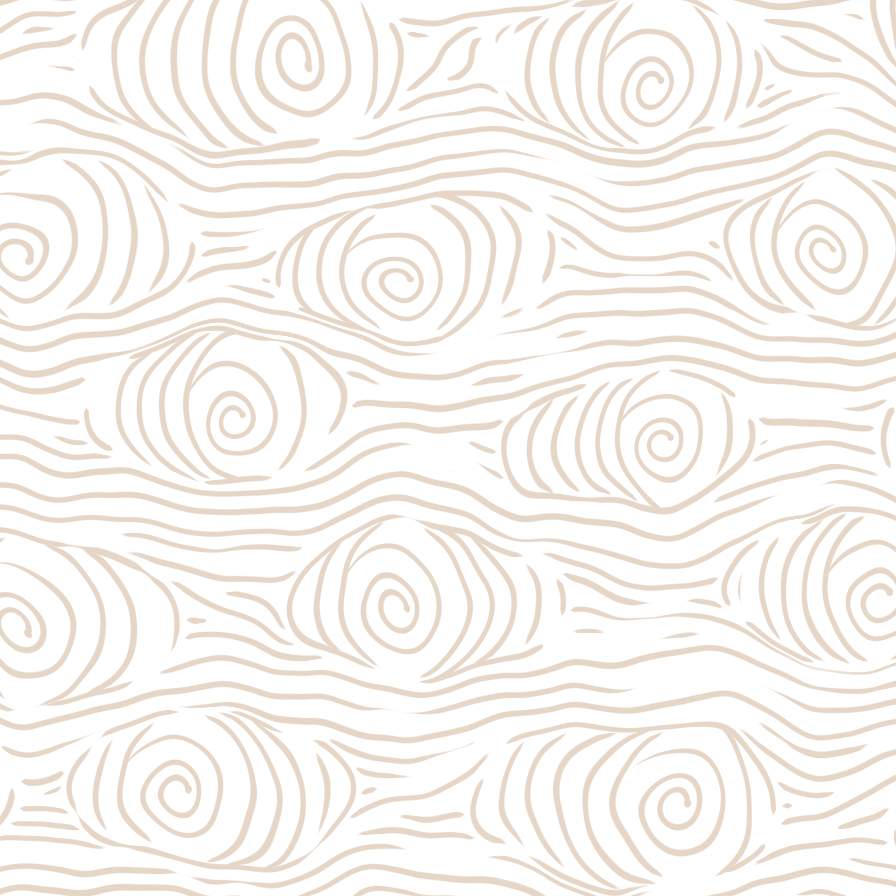
Write a Shadertoy shader that draws this pattern.

```glsl
// Hand-drawn wind and cloud swirls: wavy stream lines part around scattered
// ellipses, and each ellipse holds a growing spiral flanked by nested crescents.
// Lines are contours of scalar fields, divided by their slope for even strokes.

#define CELL      vec2(0.44, 0.210)   // spacing of the swirls
#define HALF_SIZE vec2(0.172, 0.094)  // half axes of a swirl
#define LINE_GAP  0.0275              // distance between stream lines
#define ARC_GAP   0.030               // distance between crescents
#define STROKE    0.0031              // half width of a line
#define SOFTNESS  0.0009              // half width of the blurred edge
#define GROWTH    2.0                 // spiral radius ratio per turn
#define CORE      0.0142              // radius where the spiral starts
#define TURNS     2.42                // length of the spiral
#define PAPER     vec3(1.0)
#define INK       vec3(0.90, 0.84, 0.78)

const float TAU = 6.2831853;

vec2 hash2(vec2 p) {
    vec3 h = fract(p.xyx * vec3(0.1031, 0.1030, 0.0973));
    h += dot(h, h.yzx + 33.33);
    return fract((h.xx + h.yz) * h.zy);
}

float gradientDot(vec2 corner, vec2 offset) {
    float a = TAU * hash2(corner).x;
    return dot(vec2(cos(a), sin(a)), offset);
}

float gradientNoise(vec2 p) {
    vec2 i = floor(p), f = p - i;
    vec2 s = f * f * f * (f * (f * 6.0 - 15.0) + 10.0);
    vec2 e = vec2(0.0, 1.0);
    return mix(mix(gradientDot(i, f), gradientDot(i + e.yx, f - e.yx), s.x),
               mix(gradientDot(i + e.xy, f - e.xy), gradientDot(i + e.yy, f - e.yy), s.x), s.y);
}

// Slow waves plus a small wobble of the hand
vec2 wobble(vec2 p) {
    vec2 slow = vec2(gradientNoise(p * 5.0), gradientNoise(p * vec2(8.0, 4.5) + 17.0));
    vec2 fine = vec2(gradientNoise(p * 16.0 + 31.0), gradientNoise(p * vec2(18.0, 12.0) + 53.0));
    return p + slow * vec2(0.016, 0.032) + fine * vec2(0.006, 0.008);
}

struct Swirl {
    vec2 local;    // position relative to the centre, size removed
    float reach;   // 1 on the rim of the ellipse
    float size;
    vec2 seed;
};

// Stream function of the wind; also reports the nearest swirl
float stream(vec2 point, out Swirl nearest) {
    vec2 p = wobble(point);
    float height = p.y;
    nearest.reach = 1e3;
    for (int j = -1; j <= 1; j++) {
        float row = floor(p.y / CELL.y) + float(j);
        float stagger = 0.5 * mod(row, 2.0) + 0.1;
        for (int i = -1; i <= 1; i++) {
            vec2 cell = vec2(floor(p.x / CELL.x - stagger) + float(i), row);
            vec2 seed = hash2(cell + 7.0);
            vec2 jitter = (hash2(cell + 41.0) - 0.5) * vec2(0.14, 0.30);
            vec2 centre = (cell + 0.5 + vec2(stagger, 0.0) + jitter) * CELL;
            float size = mix(0.84, 1.08, seed.x);
            vec2 local = (p - centre) / size;
            float reach = length(local / HALF_SIZE);
            height -= (p.y - centre.y) * exp(0.85 - 0.85 * reach * reach);
            if (reach < nearest.reach) nearest = Swirl(local, reach, size, seed);
        }
    }
    return height;
}

float ink(float dist, float halfWidth) {
    float soft = max(SOFTNESS, 0.5 / iResolution.y);
    return smoothstep(soft, -soft, dist - halfWidth) * smoothstep(0.0, 0.001, halfWidth);
}

// Contours of the wind; where they crowd, every other one tapers off
float windLines(vec2 p, float height, float slope, float reach) {
    float density = log2(max(slope, 0.1));
    float level = floor(density);
    float spacing = LINE_GAP * exp2(level);
    float id = floor(height / spacing + 0.5);
    float crowding = density - level;
    float keep = mix(1.0, smoothstep(0.70, 0.50, crowding), mod(id, 2.0));
    float pressure = gradientNoise(vec2(p.x * 5.0, id * exp2(level) * 7.37 + 0.4));
    float width = STROKE * keep * smoothstep(-0.38, -0.20, pressure) * (1.0 + 0.5 * pressure);
    width *= smoothstep(1.05, 1.10, reach);
    return ink(abs(height - id * spacing) / max(slope, 0.02), width);
}

// Spiral with a rounded tip
float spiral(vec2 v) {
    float radius = max(length(v), 1e-4), angle = atan(v.y, v.x) / TAU;
    float t = log(radius / CORE) / log(GROWTH) - angle;
    float arm = floor(t + 0.5), turn = arm + angle;
    float width = STROKE * step(0.0, turn) * smoothstep(TURNS, TURNS - 0.2, turn);
    float tip = ink(length(v - vec2(CORE, 0.0)), STROKE * 1.4);
    return max(tip, ink(abs(t - arm) * radius * log(GROWTH), width));
}

// Equal arcs shifted sideways, cut by the rim
float crescents(vec2 v, Swirl s) {
    float bend = HALF_SIZE.y * 1.03, side = sign(v.x);
    float y = min(abs(s.local.y), bend * 0.99);
    float depth = sqrt(bend * bend - y * y);
    float start = side > 0.0 ? 0.092 : 0.068;
    float t = (abs(v.x) + bend - depth - start) / ARC_GAP;
    float id = floor(t + 0.5);
    float crest = abs(s.local.x - v.x + side * (start + id * ARC_GAP)) / HALF_SIZE.x;
    float rim = mix(0.90, 1.06, hash2(vec2(id + 9.0 * side, s.seed.x * 91.0)).x);
    float width = STROKE * step(0.0, id) * step(crest, 0.90);
    width *= smoothstep(rim, rim - 0.09, s.reach);
    return ink(abs(t - id) * ARC_GAP * depth / bend * s.size, width);
}

// Broken outline of a swirl
float outline(Swirl s) {
    vec2 q = s.local / HALF_SIZE;
    float slope = length(q / HALF_SIZE) / max(s.reach, 0.01);
    float pressure = gradientNoise(q * 1.6 + s.seed * 50.0);
    return ink(abs(s.reach - 1.0) / slope * s.size, STROKE * smoothstep(-0.22, -0.05, pressure));
}

void mainImage(out vec4 fragColor, in vec2 fragCoord) {
    vec2 p = fragCoord / iResolution.y;
    Swirl swirl, unused;
    vec2 e = vec2(0.001, 0.0);
    float height = stream(p, swirl);
    float slope = length(vec2(stream(p + e, unused), stream(p + e.yx, unused)) - height) / e.x;
    float lines = max(windLines(p, height, slope, swirl.reach), outline(swirl));

    // Swirl interior, with an off-centre spiral
    vec2 v = swirl.local - vec2((swirl.seed.y - 0.5) * 0.11, -0.012);
    float tilt = (swirl.seed.x - 0.5) * 1.2;
    vec2 turned = mat2(cos(tilt), sin(tilt), -sin(tilt), cos(tilt)) * v;
    float inside = max(spiral(turned), crescents(v, swirl)) * step(swirl.reach, 1.02);

    fragColor = vec4(mix(PAPER, INK, max(lines, inside)), 1.0);
}
```
